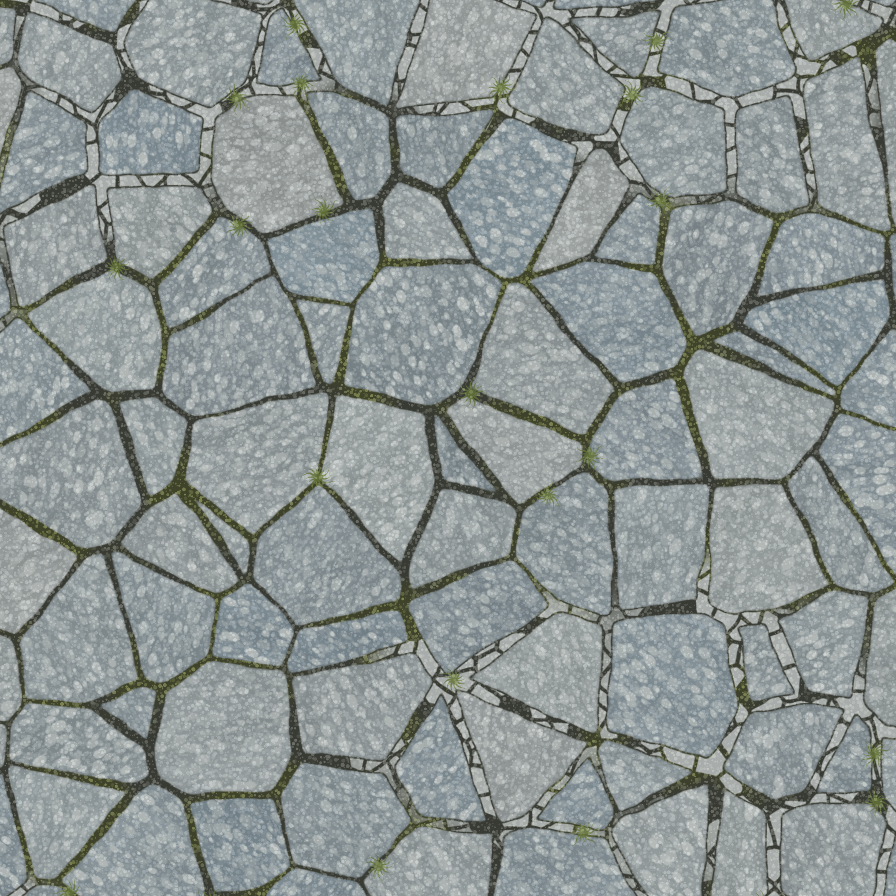
Reproduce this texture procedurally as a WebGL 2 fragment shader.

```glsl
#version 300 es
precision highp float;
// Irregular stone paving: a weighted Voronoi diagram gives straight-sided slabs,
// cellular flecks and layered sines give the mineral grain, and the joints hold
// moss, pale stone chips and a few tufts of grass.
uniform vec2 u_resolution;
out vec4 fragColor;

const float SLABS = 9.0;
const float TAU = 6.2832;

vec2 hash2(vec2 p) {
    vec3 q = fract(p.xyx * vec3(0.1031, 0.1030, 0.0973));
    q += dot(q, q.yzx + 33.33);
    return fract((q.xx + q.yz) * q.zy);
}

mat2 rotation(float a) {
    return mat2(cos(a), sin(a), -sin(a), cos(a));
}

// Layered, bent sines, roughly -1 to 1
float waves(vec2 p) {
    float sum = 0.0, amp = 0.5;
    for (int i = 0; i < 4; i++) {
        p = mat2(0.8, 0.6, -0.6, 0.8) * p * 1.7 + 2.3;
        sum += amp * sin(p.x + 1.7 * sin(p.y));
        amp *= 0.6;
    }
    return sum;
}

// Cell centre in xy, cell weight in z
vec3 site(vec2 cell) {
    return vec3(cell + 0.5 + 0.96 * (hash2(cell + 17.0) - 0.5), 0.5 * hash2(cell + 71.0).x);
}

float smoothMin(float a, float b, float k) {
    float h = max(k - abs(a - b), 0.0) / k;
    return min(a, b) - 0.25 * h * h * k;
}

// Weighted Voronoi: distance to the rounded border in x, cell id in yz
vec3 paving(vec2 p) {
    vec2 home = floor(p), id = home;
    vec3 own = vec3(0.0);
    float nearest = 1e3;
    for (int i = 0; i < 25; i++) {
        vec2 cell = home + vec2(i % 5, i / 5) - 2.0;
        vec3 s = site(cell);
        float power = dot(p - s.xy, p - s.xy) - s.z;
        if (power < nearest) { nearest = power; own = s; id = cell; }
    }
    float edge = 1.0;
    for (int i = 0; i < 25; i++) {
        if (i == 12) continue;
        vec3 s = site(id + vec2(i % 5, i / 5) - 2.0);
        float power = dot(p - s.xy, p - s.xy) - s.z;
        edge = smoothMin(edge, 0.5 * (power - nearest) / distance(s.xy, own.xy), 0.05);
    }
    return vec3(edge, id);
}

// Scattered soft spots of varied size and strength
float flecks(vec2 p) {
    vec2 home = floor(p);
    float cover = 0.0;
    for (int i = 0; i < 9; i++) {
        vec2 cell = home + vec2(i % 3, i / 3) - 1.0;
        vec2 h = hash2(cell), k = hash2(cell + 43.0);
        float radius = 0.15 + 0.45 * k.x;
        float spot = 1.0 - smoothstep(radius - 0.16, radius + 0.06, length(p - cell - h));
        cover = max(cover, spot * (0.3 + 0.7 * k.y));
    }
    return cover;
}

// Radiating blades, only where the tuft is rooted in a joint
float grass(vec2 p) {
    vec2 home = floor(p * 14.0);
    float cover = 0.0;
    for (int i = 0; i < 9; i++) {
        vec2 cell = home + vec2(i % 3, i / 3) - 1.0;
        vec2 h = hash2(cell + 5.0), root = (cell + h) / 14.0, q = p - root;
        float r = length(q);
        if (r > 0.02 || hash2(cell + 9.0).x > 0.5) continue;
        if (paving(root * SLABS).x > 0.06) continue;
        float turn = (atan(q.y, q.x) / TAU + 0.5) * 13.0 + 0.5 * sin(r * 250.0 + h.x * TAU);
        float reach = 0.010 + 0.010 * hash2(vec2(mod(floor(turn), 13.0), h.y * 90.0)).x;
        float side = abs(fract(turn) - 0.5) * r * TAU / 13.0;
        float blade = 0.0017 * (1.0 - r / reach);
        cover = max(cover, smoothstep(-0.0008, 0.0008, blade - side) * step(r, reach));
    }
    return cover;
}

void main() {
    vec2 p = gl_FragCoord.xy / u_resolution.y;
    float pixel = SLABS / u_resolution.y;
    vec2 rough = 0.0022 * vec2(waves(p * 26.0), waves(p * 26.0 + 40.0));
    vec3 slab = paving((p + rough) * SLABS);
    vec2 h = hash2(slab.yz + 3.0), k = hash2(slab.yz + 29.0);
    float grain = flecks(p * 240.0);

    // Slab: blue-grey to pale grey, with flecks aligned to its own bedding
    vec2 bed = rotation(h.x * TAU) * (p + rough * 0.8);
    float spots = flecks(bed * vec2(66.0, 100.0) + h * 50.0);
    float small = flecks(bed * vec2(125.0, 190.0) + 80.0);
    vec3 stone = mix(vec3(0.515, 0.572, 0.602), vec3(0.61, 0.64, 0.64), h.y * h.y);
    stone += vec3(0.015, 0.0, -0.012) * k.x;
    stone += 0.03 * waves(bed * vec2(12.0, 45.0)) + 0.015 * waves(p * 9.0);
    stone = mix(stone, vec3(0.77, 0.79, 0.78), spots * (0.7 + 0.25 * k.y));
    stone = mix(stone, vec3(0.72, 0.75, 0.75), small * 0.38);
    stone += 0.11 * (grain - 0.4);

    // Joint: dark soil, moss and loose chips
    float chipZone = smoothstep(0.0, 0.35, waves(p * 2.6 + 4.0));
    float halfWidth = 0.034 + 0.022 * waves(p * 8.0 + 9.0) + 0.03 * chipZone;
    halfWidth = max(halfWidth, 0.018);
    float moss = smoothstep(-0.4, 0.6, waves(p * 14.0) - 0.5 * chipZone);
    vec3 joint = mix(vec3(0.28, 0.29, 0.26), vec3(0.32, 0.34, 0.21), moss);
    joint += (grain - 0.3) * mix(vec3(0.20), vec3(0.25, 0.26, 0.16), moss);
    vec3 chip = paving((p + rough) * 36.0 + 60.0);
    float chipCover = smoothstep(0.04, 0.11, chip.x) * chipZone * step(hash2(chip.yz).x, 0.85);
    chipCover *= 1.0 - smoothstep(halfWidth - 0.024, halfWidth - 0.006, slab.x);
    joint = mix(joint, vec3(0.70, 0.72, 0.71) + 0.10 * (grain - 0.4), chipCover);

    // Worn, shaded rim, then the grass on top
    float inside = slab.x - halfWidth;
    stone *= mix(0.90, 1.0, smoothstep(0.0, 0.03, inside));
    vec3 color = mix(joint, stone, smoothstep(-pixel, pixel, inside));
    color = mix(color, vec3(0.45, 0.51, 0.28) + 0.15 * (grain - 0.4), 0.85 * grass(p));
    fragColor = vec4(color, 1.0);
}
```
